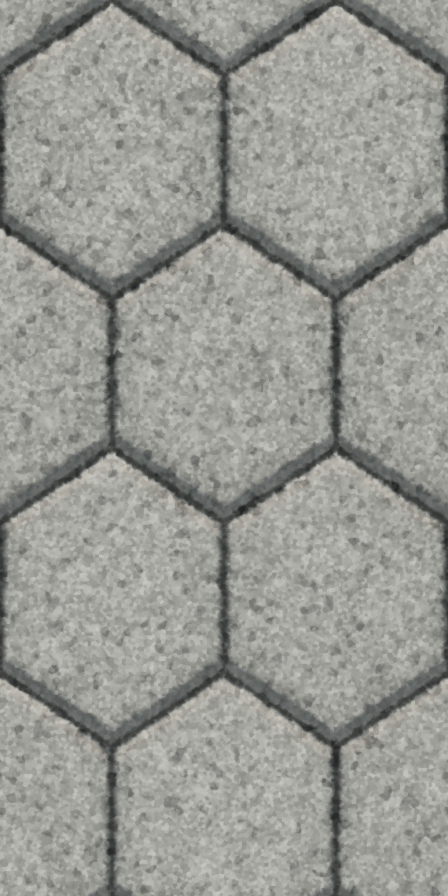
Give the GLSL for this texture, as a WebGL 2 fragment shader.

```glsl
#version 300 es
precision highp float;
// Seamless paving of bevelled concrete hexagons with dark joints and speckled grain.

uniform vec2 u_resolution;
out vec4 outColor;

// Layout: the canvas measures 1 x 2 units and holds 2 columns by 4 staggered rows.
const vec2 SPAN = vec2(1.0, 2.0);
const vec2 PITCH = vec2(0.5, 1.0);            // repeat of each of the two staggered grids
const vec2 FIRST_CENTER = vec2(0.0, 1.0 / 6.0);
const float HALF_WIDTH = 0.25;
const float HALF_HEIGHT = 1.0 / 3.0;
const float SLOPE = 2.0 / 3.0;

// Joint profile, as distances from the tile border
const vec2 GAP = vec2(0.001, 0.011);
const vec2 SIDE_BEVEL = vec2(0.007, 0.020);
const vec2 UPPER_BEVEL = vec2(0.004, 0.015);
const vec2 LOWER_BEVEL = vec2(0.024, 0.039);
const float SHADE_REACH = 0.028;
const float RAGGEDNESS = 0.008;

// Concrete
const vec3 STONE = vec3(0.648, 0.650, 0.627);
const vec3 BEVEL = vec3(0.385, 0.400, 0.393);
const vec3 JOINT = vec3(0.235, 0.240, 0.232);
const vec3 HIGHLIGHT = vec3(0.700, 0.680, 0.645);
const float FINE_CELLS = 122.0;
const float COARSE_CELLS = 54.0;
const float FINE_CONTRAST = 0.15;
const float COARSE_CONTRAST = 0.10;
const float PIT_DEPTH = 0.09;
const float TILE_VARIATION = 0.014;
const float TAU = 6.2831853;

vec3 hash3(vec2 cell, float seed) {
    uvec3 v = uvec3(cell, seed) * 1664525u + 1013904223u;
    v.x += v.y * v.z; v.y += v.z * v.x; v.z += v.x * v.y;
    v ^= v >> 16u;
    v.x += v.y * v.z; v.y += v.z * v.x; v.z += v.x * v.y;
    return vec3(v >> 8u) / 16777216.0;
}

// Softly blended cellular noise in -0.5..0.5, wrapping over the canvas
float grains(vec2 p, float cells, float seed) {
    vec2 base = floor(p * cells);
    vec2 local = fract(p * cells);
    float total = 0.0, weight = 0.0;
    for (int j = -1; j <= 1; j++) {
        for (int i = -1; i <= 1; i++) {
            vec2 offset = vec2(i, j);
            vec3 h = hash3(mod(base + offset, SPAN * cells), seed);
            vec2 toGrain = offset + h.xy - local;
            float w = exp(-8.0 * dot(toGrain, toGrain));
            total += w * (h.z - 0.5);
            weight += w;
        }
    }
    return total / weight;
}

// Broad stains from layered sines with whole periods
float stains(vec2 p) {
    vec2 a = TAU * p / SPAN;
    float s = sin(3.0 * a.x + 5.0 * a.y + 1.7 * sin(2.0 * a.x - 3.0 * a.y));
    s += 0.7 * sin(7.0 * a.x - 9.0 * a.y + 2.0 * sin(4.0 * a.y));
    s += 0.5 * sin(11.0 * a.x + 23.0 * a.y + 1.5 * sin(5.0 * a.x));
    return s / 2.2;
}

// Distances inward from the vertical (x) and slanted (y) sides of a hexagon
vec2 hexSides(vec2 q) {
    q = abs(q);
    float slant = (HALF_HEIGHT - q.y - SLOPE * q.x) / length(vec2(1.0, SLOPE));
    return vec2(HALF_WIDTH - q.x, slant);
}

float inside(vec2 range, float d) {
    return 1.0 - smoothstep(range.x, range.y, d);
}

void main() {
    vec2 p = gl_FragCoord.xy / u_resolution * SPAN;

    // Nearest tile out of two staggered grids
    vec2 even = p - FIRST_CENTER;
    vec2 odd = even - 0.5 * PITCH;
    vec2 evenCell = floor(even / PITCH + 0.5);
    vec2 oddCell = floor(odd / PITCH + 0.5);
    even -= evenCell * PITCH;
    odd -= oddCell * PITCH;
    vec2 evenSides = hexSides(even);
    vec2 oddSides = hexSides(odd);
    bool isEven = min(evenSides.x, evenSides.y) > min(oddSides.x, oddSides.y);
    vec2 q = isEven ? even : odd;
    vec2 sides = isEven ? evenSides : oddSides;
    vec2 tile = mod(isEven ? evenCell : oddCell, SPAN / PITCH);
    float tileTone = hash3(tile, isEven ? 1.0 : 2.0).z - 0.5;

    // Stone face
    float fine = grains(p, FINE_CELLS, 3.0);
    float coarse = grains(p, COARSE_CELLS, 4.0);
    float pits = smoothstep(0.30, 0.48, -coarse);
    float grain = FINE_CONTRAST * fine + COARSE_CONTRAST * coarse - PIT_DEPTH * pits;
    vec3 color = STONE + 0.012 * stains(p) + TILE_VARIATION * tileTone;

    // Worn edges: pale upper rim, soft shading, bevel, then the open joint
    sides += RAGGEDNESS * (0.6 * coarse + 0.4 * fine);
    float edge = min(sides.x, sides.y);
    bool lower = q.y < 0.0;
    float rim = lower ? 0.0 : smoothstep(0.008, 0.018, sides.y) * inside(vec2(0.018, 0.046), sides.y);
    float slantBevel = inside(lower ? LOWER_BEVEL : UPPER_BEVEL, sides.y);
    float bevel = max(inside(SIDE_BEVEL, sides.x), slantBevel);
    float shade = exp(-max(sides.x, 0.0) / SHADE_REACH);
    if (lower) shade = max(shade, exp(-max(sides.y - LOWER_BEVEL.x, 0.0) / SHADE_REACH));
    color = mix(color, HIGHLIGHT, 0.65 * rim);
    color -= 0.11 * shade * (1.0 - bevel);
    color = mix(color, BEVEL, bevel);
    color = mix(color, JOINT, 0.92 * inside(GAP, edge));
    color += grain * mix(1.0, 0.55, bevel) * vec3(1.0, 0.99, 0.96);

    outColor = vec4(color, 1.0);
}
```
